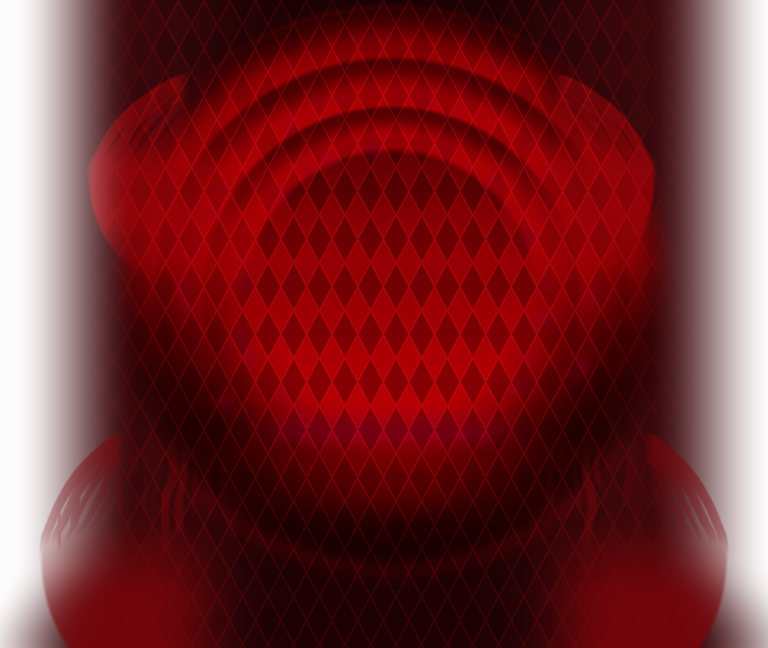
Reproduce this background procedurally as a Shadertoy shader.

```glsl
#define RING_CENTER vec2(0.011, 0.545)
#define DISC_RADIUS 0.224
#define OUTER_RADIUS 0.44
#define DIAMOND_SIZE vec2(0.0395, 0.0736)
#define DIAMOND_ORIGIN vec2(-0.0998, 0.5576)
#define SPOTS 34
#define SHADOW_RED vec3(0.23, 0.03, 0.045)
#define DEEP_RED vec3(0.12, 0.005, 0.015)
#define BRIGHT_RED vec3(1.0, 0.0, 0.022)
#define LINE_RED vec3(0.85, 0.06, 0.07)
#define PINK vec3(0.56, 0.0, 0.17)

float hash(vec2 p) {
    p = fract(p * vec2(0.1031, 0.1030));
    p += dot(p, p.yx + 33.33);
    return fract((p.x + p.y) * p.x);
}

float noise(vec2 p) {
    vec2 i = floor(p), f = fract(p);
    f = f * f * (3.0 - 2.0 * f);
    vec2 e = vec2(0.0, 1.0);
    return mix(mix(hash(i), hash(i + e.yx), f.x),
               mix(hash(i + e.xy), hash(i + e.yy), f.x), f.y);
}

// One at or below a, falling to zero at b
float fall(float a, float b, float x) { return 1.0 - smoothstep(a, b, x); }

// Length that is round below and flattened along the upper shoulder
float lobeLength(vec2 e) {
    float k = mix(2.0, 1.5, smoothstep(0.0, 0.3, e.y));
    e = max(abs(e), 0.0001);
    return pow(pow(e.x, k) + pow(e.y, k), 1.0 / k);
}

// Band shading: bright at the inner rim, dark towards the outer rim
float bandShade(float r, float inner, float outer) {
    float t = (r - inner) / (outer - inner);
    return smoothstep(0.3, 0.92, t) * fall(0.96, 1.1, t);
}

// Soft spots scattered along a circle
float spotRing(vec2 p, float radius, float seed) {
    float sum = 0.0;
    for (int i = 0; i < SPOTS; i++) {
        vec2 id = vec2(float(i) + 3.0, seed);
        float angle = 6.28319 * (float(i) + hash(id)) / float(SPOTS);
        float r = radius + 0.02 * (hash(id + 41.0) - 0.5);
        vec2 d = p - r * vec2(cos(angle), sin(angle));
        sum += hash(id + 87.0) * exp(-dot(d, d) / 0.00016);
    }
    return min(sum, 1.0);
}

// Curved strands that fan out from the top of a lobe
float strands(vec2 e) {
    float sum = 0.0, len = lobeLength(e);
    float fan = 1.0 - 0.6 * smoothstep(0.3, 1.0, e.y);
    for (int i = 0; i < 5; i++) {
        float k = float(i);
        float rim = 0.97 - 0.12 * k * fan + 0.06 * (noise(e * 3.0 + k * 9.0) - 0.5);
        float width = 0.012 + 0.03 * hash(vec2(k + 2.0, 7.0));
        sum += fall(width, width + 0.03, abs(len - rim)) * (1.0 - 0.15 * k);
    }
    return min(sum, 1.0) * smoothstep(-0.1, 0.25, e.y) * smoothstep(-0.02, 0.15, e.x);
}

// Hanging streaks with random lengths and strengths
float drips(vec2 p, float top) {
    float column = p.x * 48.0 + 0.8 * noise(p * 18.0);
    float id = floor(column);
    float end = top - 0.06 - 0.2 * hash(vec2(id, 5.0));
    float width = 0.12 + 0.28 * hash(vec2(id, 19.0));
    return fall(width - 0.1, width + 0.08, abs(fract(column) - 0.5)) * hash(vec2(id, 31.0))
         * smoothstep(end, end + 0.05, p.y) * fall(top - 0.1, top, p.y);
}

void mainImage(out vec4 fragColor, in vec2 fragCoord) {
    float px = 1.0 / iResolution.y;
    vec2 p = vec2(fragCoord.x - 0.5 * iResolution.x, fragCoord.y) * px;
    float halfWidth = 0.5 * iResolution.x * px;
    vec2 c = p - RING_CENTER;
    float r = length(c);
    float above = smoothstep(0.25, 0.95, c.y / max(r, 0.001));

    // Dark surround
    vec3 col = mix(DEEP_RED, SHADOW_RED, smoothstep(0.12, 0.4, abs(p.x)));

    // Concentric rings, lit from above
    float high = smoothstep(0.36, 0.66, p.y);
    float light = mix(0.12 + 0.55 * max(p.y - 0.1, 0.0), 0.66, high);
    light *= 1.0 - 0.5 * smoothstep(0.25, 0.42, r) * fall(0.48, 0.66, p.y);
    float shade = bandShade(r, DISC_RADIUS, 0.288) + bandShade(r, 0.288, 0.363)
                + bandShade(r, 0.363, OUTER_RADIUS);
    light *= 1.0 - shade * mix(0.1, 0.5, above);
    light *= 1.0 - 0.3 * above * smoothstep(0.33, 0.43, r);
    float rim = fall(mix(0.36, OUTER_RADIUS - 0.015, above), OUTER_RADIUS + 0.015, r);
    col = mix(col, BRIGHT_RED * light, rim);
    col.r += 0.08 * exp(-pow((r - 0.425) / 0.016, 2.0)) * fall(0.2, 0.4, p.y);

    // Inner disc, its lower half melting into the rings
    float melt = fall(0.38, 0.62, p.y);
    float disc = fall(DISC_RADIUS - 0.008 - 0.04 * melt, DISC_RADIUS + 0.006 + 0.1 * melt, r);
    disc *= smoothstep(0.285, 0.345, p.y);
    float discLight = 0.38 + 0.2 * fall(0.6, 0.78, p.y) + 0.12 * fall(0.38, 0.6, p.y);
    col = mix(col, BRIGHT_RED * discLight, disc);
    col.r += 0.26 * exp(-c.x * c.x / 0.035) * smoothstep(0.14, 0.31, p.y) * fall(0.28, 0.35, p.y);
    float pinkBand = exp(-pow((p.y - 0.335) / 0.022, 2.0)) * fall(0.1, 0.24, abs(c.x));
    col = mix(col, PINK, 0.5 * pinkBand);

    // Pink lights on the rings
    float spots = spotRing(c, 0.235, 11.0) + 0.7 * spotRing(c, 0.312, 29.0);
    col = mix(col, PINK, 0.5 * min(spots, 1.0) * smoothstep(0.3, 0.42, p.y));

    // Upper side lobes
    vec2 upper = (vec2(abs(p.x + 0.019), p.y) - vec2(0.28, 0.72)) / vec2(0.157, 0.165);
    float upperIn = fall(0.97, 1.01, lobeLength(upper)) * smoothstep(-0.5, 0.5, upper.x);
    col = mix(col, SHADOW_RED, 0.5 * upperIn * smoothstep(0.2, 0.7, upper.y));
    float upperFill = upperIn * fall(0.0, 0.7, upper.y) * smoothstep(-1.0, -0.3, upper.y);
    col = mix(col, vec3(0.58, 0.01, 0.03), 0.9 * upperFill);
    col = mix(col, vec3(0.56, 0.02, 0.04), 0.7 * strands(upper));

    // Diamond lattice with thin bright outlines
    vec2 cell = abs(fract((p - DIAMOND_ORIGIN) / DIAMOND_SIZE + 0.5) - 0.5);
    float edge = (cell.x + cell.y - 0.5) / length(1.0 / DIAMOND_SIZE);
    float reach = fall(0.3, 0.5, abs(p.x));
    col *= 1.0 - 0.25 * reach * mix(0.5, 1.0, disc) * fall(-px, px, edge);
    float outline = fall(0.0003, 0.0008 + px, abs(edge));
    col = mix(col, LINE_RED, outline * reach * (0.07 + 0.55 * min(col.r, 0.8)));

    // Pale side glows, narrowing at the bottom
    float low = fall(0.0, 0.14, p.y);
    float leftGlow = fall(0.02, 0.21, p.x + halfWidth + 0.06 * low);
    float rightGlow = fall(-0.01, 0.185, halfWidth - p.x + 0.06 * low);
    float pale = max(leftGlow, rightGlow);
    col = mix(col, vec3(0.99, 0.985, 0.985), pale);

    // Lower side lobes with drips
    vec2 side = vec2(abs(p.x), p.y);
    vec2 lower = (side - vec2(0.40, 0.14)) / vec2(0.13, 0.19);
    float lowerIn = fall(0.96, 1.02, lobeLength(vec2(max(lower.x, 0.0), lower.y)));
    lowerIn *= smoothstep(0.2, 0.36, side.x);
    float lowerFill = lowerIn * fall(0.06, 0.24, p.y);
    float streaks = max(strands(lower), drips(p, 0.33) * lowerIn);
    float lobe = max(lowerFill * 0.85, streaks * 0.65);
    col = mix(col, vec3(0.48, 0.02, 0.04), lobe * (1.0 - 0.7 * pale));

    fragColor = vec4(clamp(col, 0.0, 1.0), 1.0);
}
```
